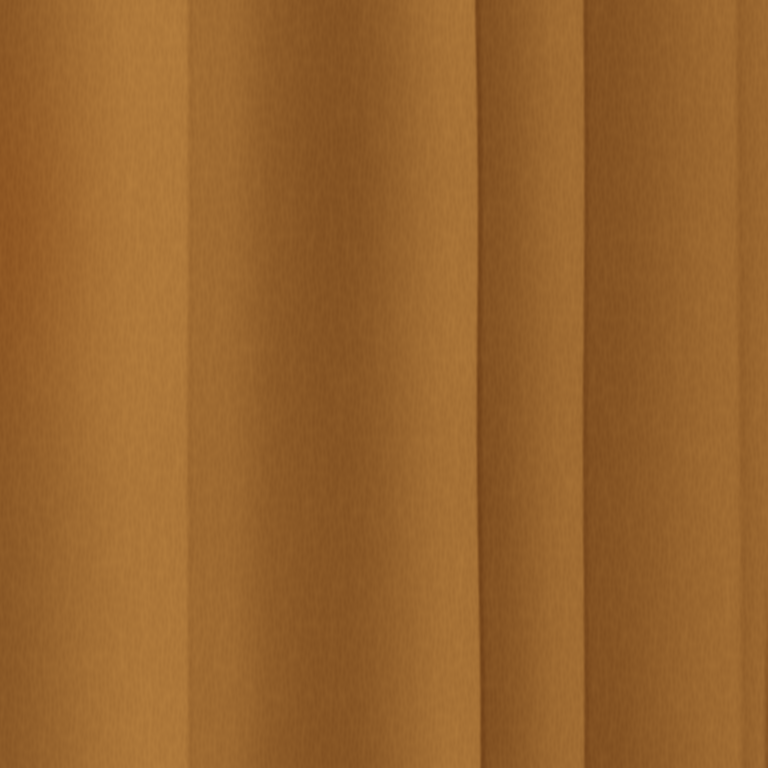
Give the GLSL for this texture, as a Shadertoy shader.

```glsl
// Draws an ochre curtain hanging in soft vertical folds with a fine woven grain.

const vec3 SHADOW = vec3(0.505, 0.312, 0.128);
const vec3 LIGHT = vec3(0.715, 0.500, 0.245);

vec2 hash22(vec2 p) {
    vec3 q = fract(p.xyx * vec3(0.1031, 0.1030, 0.0973));
    q += dot(q, q.yzx + 33.33);
    return fract((q.xx + q.yz) * q.zy);
}

// Distance to the nearest scattered point, about 0 to 1
float cellular(vec2 p) {
    vec2 cell = floor(p);
    vec2 local = fract(p);
    float nearest = 2.0;
    for (int j = -1; j <= 1; j++) {
        for (int i = -1; i <= 1; i++) {
            vec2 offset = vec2(float(i), float(j));
            vec2 delta = offset + hash22(cell + offset) - local;
            nearest = min(nearest, dot(delta, delta));
        }
    }
    return sqrt(nearest);
}

// Slow, irregular variation from layered sines
float drift(vec2 p) {
    float sum = 0.0;
    float amplitude = 0.5;
    for (int i = 0; i < 4; i++) {
        sum += amplitude * sin(p.x + 1.7 * sin(p.y + float(i)));
        p = mat2(1.3, 1.1, -1.1, 1.3) * p + 2.3;
        amplitude *= 0.55;
    }
    return sum;
}

// Eased tone between two positions
float ramp(float x, float start, float end, float low, float high) {
    return mix(low, high, smoothstep(start, end, x));
}

// Soft selector for everything to the right of an edge
float rightOf(float x, float edge, float softness) {
    return smoothstep(-softness, softness, x - edge);
}

// Narrow bell-shaped crease
float crease(float x, float center, float width) {
    float d = (x - center) / width;
    return exp(-d * d);
}

float foldTone(vec2 uv) {
    float x = uv.x;
    float y = uv.y;
    float sway = 0.0015 * sin(9.0 * y + 1.0);

    // Edges where one fold overlaps the next
    float edgeA = 0.247 + 0.3 * sway;
    float edgeB = 0.622 + 0.005 * (0.5 - y) + sway;
    float edgeC = 0.760 + 0.6 * sway;
    float edgeD = 0.964 + 0.008 * (0.5 - y);

    // Shading inside each fold
    float foldA = ramp(x, -0.03, 0.20 - 0.02 * y, 0.16, 0.84);
    float foldB = ramp(x, 0.29, 0.36, 0.58, 0.30)
                - 0.18 * smoothstep(0.33, 0.43, x)
                + 0.60 * smoothstep(0.44, 0.60, x);
    float foldC = ramp(x, edgeB, edgeC - 0.012, 0.05, 0.62);
    float foldD = ramp(x, edgeC, edgeD, 0.06, 0.58);
    float foldE = ramp(x, edgeD, 1.0, 0.38, 0.52);

    float tone = mix(foldA, foldB, rightOf(x, edgeA, 0.006));
    tone = mix(tone, foldC, rightOf(x, edgeB, 0.0025));
    tone = mix(tone, foldD, rightOf(x, edgeC, 0.0025));
    tone = mix(tone, foldE, rightOf(x, edgeD, 0.005));

    // Contact shadows along the overlaps
    tone -= 0.16 * crease(x, edgeA, 0.004);
    tone -= 0.24 * crease(x, edgeB + 0.003, 0.004);
    tone -= 0.16 * crease(x, edgeC + 0.003, 0.004);
    tone -= 0.10 * crease(x, edgeD, 0.005);
    tone -= 0.45 * smoothstep(0.992, 1.0, x) * smoothstep(0.35, 0.0, y);
    return tone;
}

// Short upright fibres crossed by fine threads
float weave(vec2 uv) {
    float fibres = cellular(uv * vec2(190.0, 75.0)) - 0.5;
    float slubs = cellular(uv * vec2(95.0, 22.0) + 17.0) - 0.5;
    float threads = sin(uv.x * 1100.0 + 2.0 * sin(uv.y * 60.0));
    return 0.14 * fibres + 0.08 * slubs + 0.018 * threads;
}

void mainImage(out vec4 fragColor, in vec2 fragCoord) {
    vec2 uv = fragCoord / iResolution.xy;

    float tone = foldTone(uv) + weave(uv);
    tone += 0.035 * drift(uv * vec2(14.0, 6.0));

    vec3 color = mix(SHADOW, LIGHT, tone);

    // Warmer patch on the left side
    float warmth = crease(uv.x, 0.0, 0.12) * crease(uv.y, 0.70, 0.25);
    color += warmth * vec3(0.020, -0.004, -0.012);

    fragColor = vec4(clamp(color, 0.0, 1.0), 1.0);
}
```
